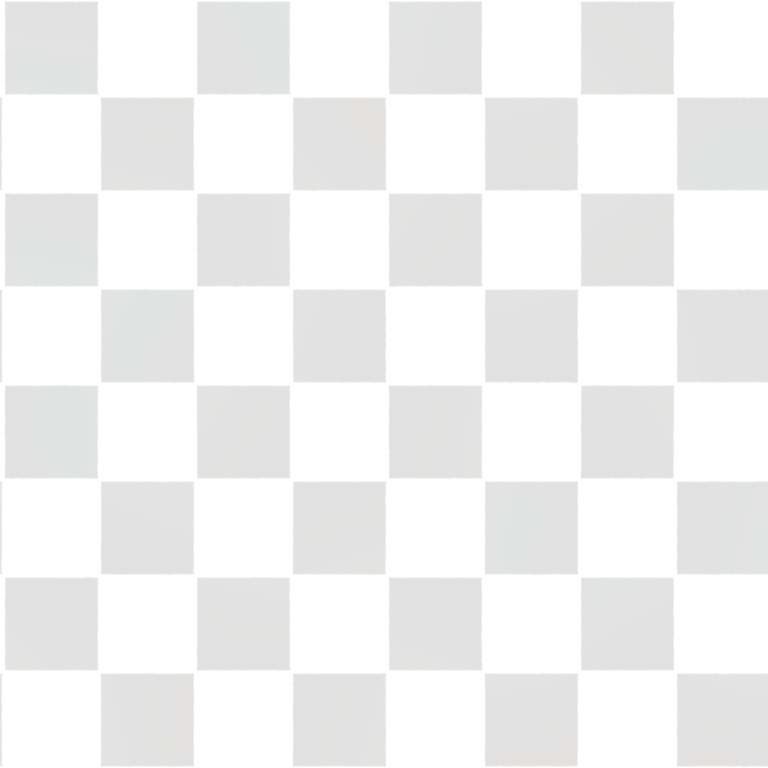
Give the GLSL for this pattern, as a WebGL 2 fragment shader.

```glsl
#version 300 es
precision highp float;
// Pale grey and white checkerboard with thin gaps, soft edges and faint tonal drift in the grey squares.

#define CELLS 8.0          // cells across and down (even, so it tiles)
#define HALF_SIDE 0.482    // half side of a grey square, in cells
#define SHIFT_X 0.036      // sideways offset of the grid, in cells
#define EDGE_SOFT 0.014    // half width of the soft edge, in cells
#define WOBBLE 0.008       // edge roughness, in cells
#define WOBBLE_FREQ 24.0   // roughness lattice points per cell (whole)
#define TONE_DRIFT 0.007   // brightness change across a square
#define GREY vec3(0.886, 0.886, 0.885)
#define COOL_TINT vec3(-0.006, 0.004, 0.003)
#define WARM_TINT vec3(0.002, 0.000, -0.006)

uniform vec2 u_resolution;
out vec4 outColor;

float hash(vec2 p) {
  return fract(sin(dot(p, vec2(127.1, 311.7))) * 43758.5453);
}

// Value noise that wraps after a whole number of lattice points
float wrapNoise(vec2 p, float period) {
  vec2 i = floor(p), f = fract(p);
  vec2 a = mod(i, period), b = mod(i + 1.0, period);
  f = f * f * (3.0 - 2.0 * f);
  return mix(mix(hash(a), hash(vec2(b.x, a.y)), f.x),
             mix(hash(vec2(a.x, b.y)), hash(b), f.x), f.y);
}

// Grey of one square: slight tint and gradient with a faint diagonal crease
vec3 squareColor(vec2 id, vec2 local) {
  float angle = 6.2832 * hash(id + 3.7);
  float along = dot(local, vec2(cos(angle), sin(angle)));
  float crease = smoothstep(-0.06, 0.06, along + 0.5 * (hash(id + 9.2) - 0.5));
  float cool = smoothstep(0.6, 1.0, hash(id + 17.3)) * smoothstep(-0.6, 0.4, along);
  float warm = smoothstep(0.65, 1.0, hash(id + 29.1)) * smoothstep(-0.1, 0.6, -along);
  float tone = TONE_DRIFT * (0.5 * along + 0.3 * (crease - 0.5));
  return GREY + tone + cool * COOL_TINT + warm * WARM_TINT;
}

void main() {
  vec2 grid = gl_FragCoord.xy / u_resolution * CELLS - vec2(SHIFT_X, 0.0);
  vec2 id = mod(floor(grid), CELLS);
  vec2 local = fract(grid) - 0.5;

  // Square distance with a slightly rough outline
  float rough = wrapNoise(grid * WOBBLE_FREQ, CELLS * WOBBLE_FREQ) - 0.5;
  float dist = max(abs(local.x), abs(local.y)) - HALF_SIDE + WOBBLE * rough;
  float pixel = CELLS / min(u_resolution.x, u_resolution.y);
  float soft = max(EDGE_SOFT, 0.7 * pixel);
  float inside = 1.0 - smoothstep(-soft, soft, dist);

  // Grey on every other cell
  float isGrey = mod(id.x + id.y, 2.0);
  outColor = vec4(mix(vec3(1.0), squareColor(id, local), inside * isGrey), 1.0);
}
```
